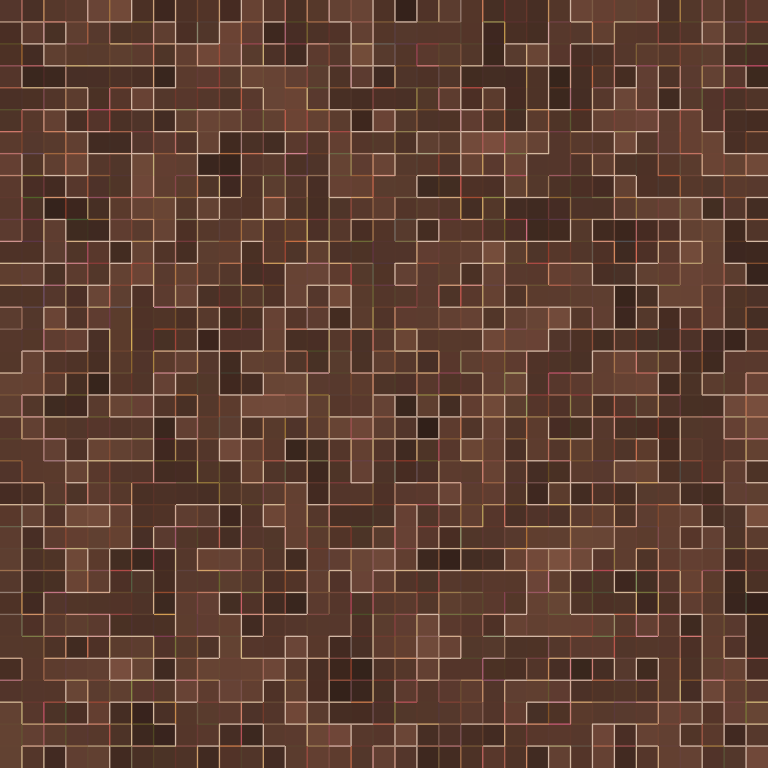
Write a WebGL 1 fragment shader that draws this pattern.

```glsl
precision highp float;

uniform vec2 u_resolution;

#define CELLS 35.0            // tiles across and down
#define LINE_WIDTH 0.06       // in tile widths
#define BROWN vec3(0.333, 0.216, 0.168)
#define LINE_COLOR vec3(0.83, 0.72, 0.65)
#define PATCH_SCALE 0.33      // frequency of light and dark clusters
#define PATCH_AMOUNT 0.46
#define TILE_AMOUNT 0.52      // independent variation of each tile
#define TINT_AMOUNT 0.045     // hue drift of each tile
#define FULL_CONTRAST vec3(0.17, 0.22, 0.25) // tone step for a full bright line

float hash(vec2 p) {
  vec3 q = fract(vec3(p.xyx) * 0.1031);
  q += dot(q, q.yzx + 33.33);
  return fract((q.x + q.y) * q.z);
}

vec2 gradient(vec2 lattice) {
  float angle = 6.28318 * hash(lattice + 71.0);
  return vec2(cos(angle), sin(angle));
}

float gradientNoise(vec2 p) {
  vec2 i = floor(p);
  vec2 f = p - i;
  vec2 w = f * f * f * (f * (f * 6.0 - 15.0) + 10.0);
  vec2 e = vec2(1.0, 0.0);
  float a = dot(gradient(i), f);
  float b = dot(gradient(i + e.xy), f - e.xy);
  float c = dot(gradient(i + e.yx), f - e.yx);
  float d = dot(gradient(i + e.xx), f - e.xx);
  return mix(mix(a, b, w.x), mix(c, d, w.x), w.y);
}

// Per-channel brightness of one tile, centred on 1
vec3 tileTone(vec2 cell) {
  cell = clamp(cell, 0.0, CELLS - 1.0);
  float patches = gradientNoise(cell * PATCH_SCALE + 5.3);
  float own = 0.5 * (hash(cell + 11.0) + hash(cell + 137.0)) - 0.5;
  vec3 tint = vec3(hash(cell + 211.0), hash(cell + 307.0), hash(cell + 401.0)) - 0.5;
  float tone = 1.0 + PATCH_AMOUNT * patches + TILE_AMOUNT * own;
  return clamp(tone + TINT_AMOUNT * tint, 0.58, 1.45);
}

// Joints brighten with the step between tiles, red first, so weak ones glow amber
vec3 jointColor(vec3 toneA, vec3 toneB) {
  vec3 strength = smoothstep(vec3(0.0), FULL_CONTRAST, abs(toneA - toneB));
  return mix(BROWN * 0.5 * (toneA + toneB), LINE_COLOR, strength);
}

void main() {
  vec2 p = gl_FragCoord.xy / u_resolution * CELLS;
  vec2 cell = floor(p);
  vec2 f = p - cell;

  // Neighbours across the nearest vertical and horizontal joints
  vec2 side = step(0.5, f) * 2.0 - 1.0;
  vec3 tone = tileTone(cell);
  vec3 toneX = tileTone(cell + vec2(side.x, 0.0));
  vec3 toneY = tileTone(cell + vec2(0.0, side.y));

  // Antialiased joint coverage
  vec2 edge = min(f, 1.0 - f);
  vec2 pixel = CELLS / u_resolution;
  vec2 cover = clamp((0.5 * LINE_WIDTH - edge) / pixel + 0.5, 0.0, 1.0);

  vec3 base = BROWN * tone;
  vec3 vertical = mix(base, jointColor(tone, toneX), cover.x);
  vec3 horizontal = mix(base, jointColor(tone, toneY), cover.y);
  gl_FragColor = vec4(max(vertical, horizontal), 1.0);
}
```
